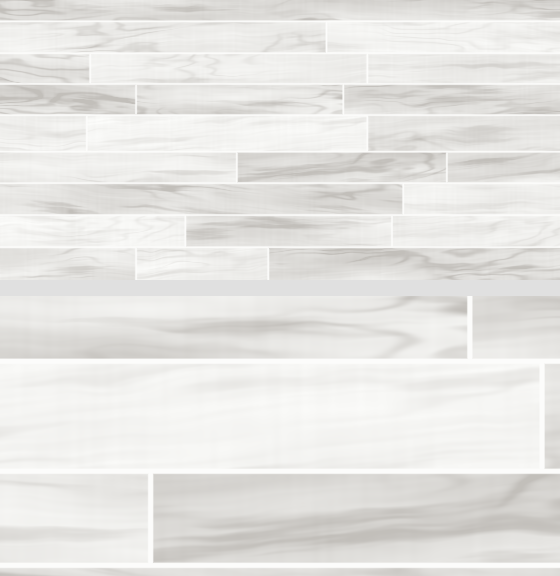
Top: the whole. Bottom: its middle third, enlarged.
Write a Shadertoy shader that draws this texture.

```glsl
const float ASPECT = 2.0;
const float GROUT_HALF_WIDTH = 0.0031;
const float BRIGHTNESS = 0.06;
const float CLOUD_STRENGTH = 0.75;
const float VEIN_STRENGTH = 0.34;
const float STREAK_STRENGTH = 0.40;
const float FIBRE_STRENGTH = 0.10;
const float SAW_STRENGTH = 0.05;
const float MAX_SLANT = 0.10;
const vec3 DARK_WOOD = vec3(0.76, 0.748, 0.73);
const vec3 LIGHT_WOOD = vec3(0.97, 0.97, 0.962);
const vec3 GROUT_COLOR = vec3(0.99, 0.99, 0.985);

// Row boundaries from the bottom up
const int ROWS = 9;
const float ROW_EDGES[8] = float[8](0.117, 0.232, 0.346, 0.458, 0.589, 0.7, 0.81, 0.924);

// Butt joints of each row as fractions of the width; 2.0 means none
const vec2 JOINTS[ROWS] = vec2[ROWS](
    vec2(0.243, 0.479), vec2(0.331, 0.7), vec2(0.72, 2.0),
    vec2(0.423, 0.798), vec2(0.155, 0.656), vec2(0.243, 0.613),
    vec2(0.161, 0.656), vec2(0.583, 2.0), vec2(2.0, 2.0));

// Base tone of each plank, left to right
const vec3 TONES[ROWS] = vec3[ROWS](
    vec3(0.58, 0.78, 0.55), vec3(0.90, 0.65, 0.85), vec3(0.56, 0.85, 0.85),
    vec3(0.68, 0.50, 0.62), vec3(0.85, 0.92, 0.70), vec3(0.50, 0.55, 0.58),
    vec3(0.55, 0.78, 0.75), vec3(0.68, 0.88, 0.88), vec3(0.55));

float hash(vec2 p) {
    return fract(sin(dot(p, vec2(127.1, 311.7))) * 43758.5453);
}

float noise(vec2 p) {
    vec2 i = floor(p), f = fract(p);
    f = f * f * (3.0 - 2.0 * f);
    return mix(mix(hash(i), hash(i + vec2(1, 0)), f.x),
               mix(hash(i + vec2(0, 1)), hash(i + vec2(1, 1)), f.x), f.y);
}

float fbm(vec2 p) {
    float sum = 0.0, amp = 0.533;
    for (int i = 0; i < 4; i++) {
        sum += amp * noise(p);
        p = p * 2.03 + 17.3;
        amp *= 0.5;
    }
    return sum;
}

// Lightness of the wood, 0 dark to 1 light
float woodTone(vec2 p, vec2 plank, float base) {
    vec2 seed = 40.0 * vec2(hash(plank + 1.3), hash(plank + 7.9));
    float contrast = mix(1.25, 0.45, smoothstep(0.5, 0.92, base));
    vec2 q = p;
    q.y += MAX_SLANT * (2.0 * hash(plank + 4.1) - 1.0) * p.x;
    q.y += 0.05 * (fbm(p * vec2(3.5, 6.0) + seed) - 0.5);

    // Broad clouds and curved growth rings
    float cloud = fbm(q * vec2(2.2, 13.0) + seed) - 0.5;
    float field = fbm(q * vec2(1.6, 8.0) + seed.yx);
    float rings = pow(0.5 + 0.5 * sin(field * 62.0), 4.0);
    float ringArea = smoothstep(0.42, 0.7, noise(p * vec2(2.8, 7.0) + seed + 9.0));

    // Long dark streaks, fine fibres and faint saw marks
    float streak = smoothstep(0.54, 0.78, fbm(q * vec2(3.0, 34.0) + seed + 23.0));
    float fibre = noise(q * vec2(7.0, 190.0) + seed) - 0.5;
    float saw = noise(p * vec2(120.0, 9.0) + seed) - 0.5;

    float figure = CLOUD_STRENGTH * cloud - VEIN_STRENGTH * rings * ringArea
                 - STREAK_STRENGTH * streak;
    return base + BRIGHTNESS + contrast * figure
         + FIBRE_STRENGTH * fibre + SAW_STRENGTH * saw;
}

void mainImage(out vec4 fragColor, in vec2 fragCoord) {
    vec2 uv = fragCoord / iResolution.xy;
    vec2 p = uv * vec2(ASPECT, 1.0);
    float pixel = 1.0 / iResolution.y;

    // Find the row and the nearest horizontal joint
    int row = 0;
    float jointDist = 1.0;
    for (int i = 0; i < ROWS - 1; i++) {
        row += int(uv.y > ROW_EDGES[i]);
        jointDist = min(jointDist, abs(uv.y - ROW_EDGES[i]));
    }

    // Find the plank and the nearest butt joint
    vec2 joints = JOINTS[row];
    int column = int(uv.x > joints.x) + int(uv.x > joints.y);
    vec2 buttDist = abs(uv.x - joints) * ASPECT;
    jointDist = min(jointDist, min(buttDist.x, buttDist.y));

    float tone = woodTone(p, vec2(column, row), TONES[row][column]);
    vec3 color = mix(DARK_WOOD, LIGHT_WOOD, clamp(tone, 0.0, 1.08));

    // White grout with soft edges
    float grout = 1.0 - smoothstep(-pixel, pixel, jointDist - GROUT_HALF_WIDTH);
    fragColor = vec4(mix(color, GROUT_COLOR, grout), 1.0);
}
```
